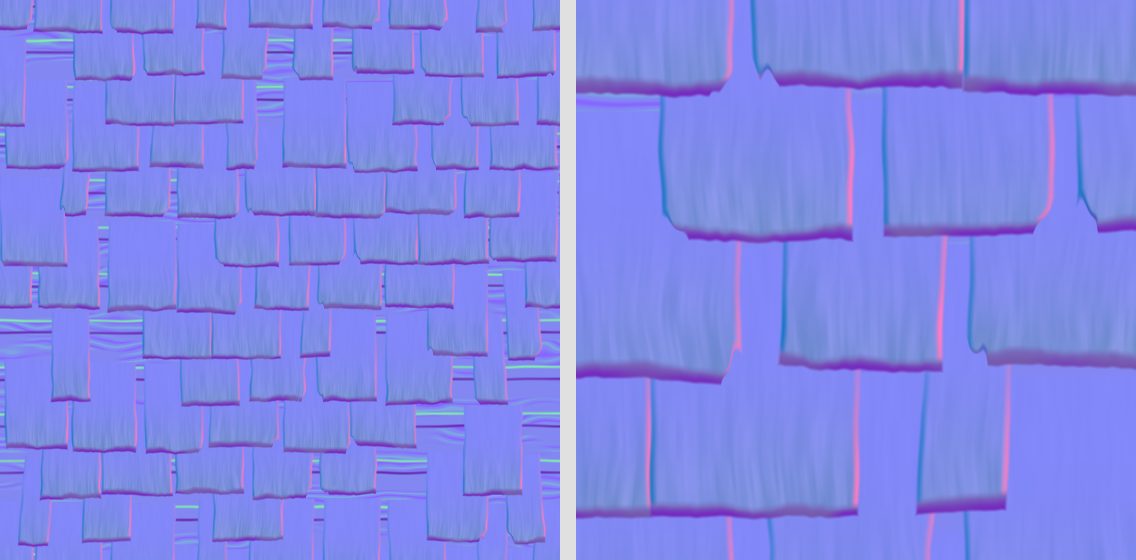
Left: the whole. Right: its middle third, enlarged.
Give the GLSL for this texture map, as a Shadertoy shader.

```glsl
// Normal map of weathered wooden shingles over horizontal planks, 8 across by 12 down.
// Each cell hashes its own width, lean, ragged end and broken corner; rows are painted
// from the lowest up so that every course overlaps the one below it.

float hash(vec2 p) {
    return fract(sin(dot(p, vec2(127.1, 311.7))) * 43758.5453);
}

float noise(vec2 p) {
    vec2 i = floor(p), f = fract(p);
    f = f * f * (3.0 - 2.0 * f);
    return mix(mix(hash(i), hash(i + vec2(1, 0)), f.x),
               mix(hash(i + vec2(0, 1)), hash(i + vec2(1, 1)), f.x), f.y);
}

// 1 below the edge, 0 above it
float below(float edge, float soft, float x) {
    return 1.0 - smoothstep(edge - soft, edge + soft, x);
}

// Bare planks: thin wavy grain, a lit lip and a dark groove in every course
vec3 planks(vec2 p, float px) {
    float y = fract(p.y);
    float wave = noise(p * vec2(1.2, 3.0)) * 10.0 + noise(p * vec2(3.0, 7.0)) * 2.0;
    float grain = sin(p.y * 34.0 + wave);
    vec3 col = vec3(0.51, 0.53, 0.95);
    col += vec3(-0.02, 0.13, -0.06) * grain * abs(grain) * smoothstep(0.35, 0.75, noise(p * vec2(1.0, 5.0)));
    float bend = 0.03 * (noise(vec2(p.x * 1.5, floor(p.y))) - 0.5);
    float fade = 0.7 + 0.3 * noise(vec2(p.x * 2.0, floor(p.y) + 40.0));
    col = mix(col, vec3(0.50, 0.95, 0.66), fade * below(0.025, 0.5 * px + 0.015, abs(y - 0.13 - bend)));
    return mix(col, vec3(0.40, 0.16, 0.68), fade * below(0.025, 0.5 * px + 0.015, abs(y - 0.87 - bend)));
}

// Paints one shingle; p is measured in course heights from the middle of its lower end
vec3 shingle(vec3 under, vec2 p, vec2 id, float px) {
    float size = hash(id + 3.1), corner = hash(id + 7.7), seed = id.x * 7.0 + id.y * 13.0;
    float halfWidth = 0.76 - 0.2 * size - 0.28 * pow(size, 9.0);
    p.x += 0.12 * (hash(id + 1.3) - 0.5) + (0.05 + 0.14 * pow(size, 6.0)) * (hash(id + 5.9) - 0.5) * p.y;
    p.y += 0.14 * (hash(id + 9.2) - 0.5);

    // Ragged outline with one lower corner sometimes split off in splinters
    float ragged = 0.035 * noise(vec2(p.x * 4.0, seed)) + 0.015 * noise(vec2(p.x * 17.0, seed));
    float splinter = 0.22 * noise(vec2(p.x * 14.0 + seed, p.y * 5.0));
    float split = below(0.2, 0.17, p.y + splinter);
    float splitLeft = split * step(corner, 0.28), splitRight = split * step(0.7, corner);
    float wobble = 0.035 * (noise(vec2(p.y * 3.0, seed)) - 0.5);
    float left = p.x + halfWidth + wobble - 0.2 * splitLeft;
    float right = halfWidth - p.x + wobble - 0.2 * splitRight;
    float bottom = p.y - ragged + 0.07 * (hash(id + 2.4) - 0.5) * p.x;
    float inside = min(min(left, right), min(bottom, 1.95 - p.y));

    // Smooth upper face; streaky grain and a gentle bend towards the lower end
    float wear = pow(clamp(1.0 - p.y / 1.35, 0.0, 1.0), 1.7);
    wear *= 0.75 + 0.5 * noise(p * vec2(2.0, 1.5) + seed);
    vec2 g = vec2(p.x + id.x * 3.0 + 0.08 * noise(p * 2.0 + seed), p.y * 0.09 + id.y);
    float grain = noise(g * 17.0) + 0.9 * noise(g * 38.0) - 0.95;
    vec3 col = mix(vec3(0.51, 0.53, 0.975), vec3(0.475, 0.575, 0.83), wear);
    col += vec3(0.09, 0.05, 0.08) * grain * (0.12 + wear);

    // Bevels: teal on the left, pink on the right, both weaker higher up
    float relief = 1.0 - 0.8 * smoothstep(0.2, 1.7, p.y);
    relief *= 0.65 + 0.5 * noise(vec2(p.y * 3.0, seed + 5.0));
    float soft = 0.022 + 0.5 * px;
    vec3 teal = mix(vec3(0.12, 0.47, 0.77), vec3(0.40, 0.25, 0.70), splitLeft);
    vec3 pink = mix(vec3(0.98, 0.49, 0.76), vec3(0.72, 0.38, 0.70), splitRight);
    col = mix(col, teal, relief * below(0.03, soft, left));
    col = mix(col, pink, relief * below(0.035, soft, right));

    // Rounded lower end: deep purple rim that pales into a brownish lip
    float lip = 0.065 + 0.06 * noise(vec2(p.x * 3.0, seed));
    float depth = noise(vec2(p.x * 2.5, seed + 9.0));
    vec3 rim = mix(vec3(0.46, 0.17, 0.74), vec3(0.46, 0.35, 0.68), smoothstep(0.3, 0.9, depth));
    vec3 shade = mix(rim, vec3(0.47, 0.42, 0.74), smoothstep(0.015, lip, bottom));
    col = mix(col, shade, below(lip, 0.03 + 0.5 * px, bottom));

    return mix(under, col, smoothstep(-0.012 - 0.5 * px, 0.012 + 0.5 * px, inside));
}

void mainImage(out vec4 fragColor, in vec2 fragCoord) {
    vec2 q = fragCoord / iResolution.xy * vec2(8.0, 12.0);
    float px = 12.0 / iResolution.y;
    vec3 col = planks(q * vec2(1.5, 1.0), px);

    // Courses from the lowest that can reach this point to the one on top
    float course = floor(q.y - 0.32);
    for (float j = -2.0; j <= 1.0; j++) {
        float row = course + j;
        float shift = 0.5 * mod(row + 1.0, 2.0);
        float column = floor(q.x - shift + 0.5);
        for (float i = -1.0; i <= 1.0; i++) {
            vec2 cell = vec2(column + i, row);
            vec2 id = mod(cell, vec2(8.0, 12.0));
            if (hash(id + 0.5) < 0.25) continue; // missing shingle
            vec2 p = (q - cell - vec2(shift, 0.32)) * vec2(1.5, 1.0);
            col = shingle(col, p, id, px);
        }
    }
    fragColor = vec4(clamp(col, 0.0, 1.0), 1.0);
}
```
